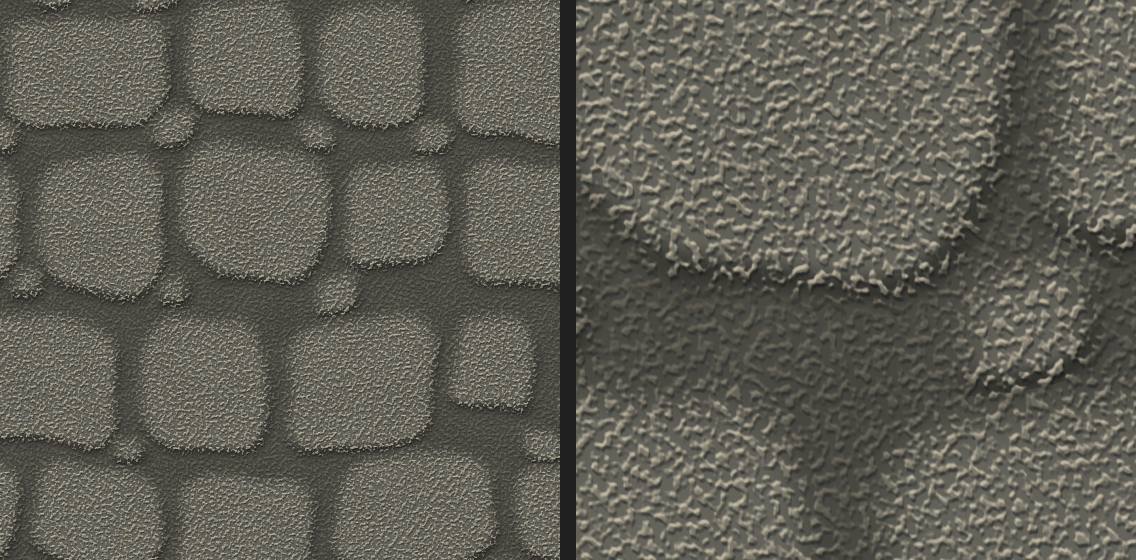
Left: the whole. Right: its middle third, enlarged.
This texture is drawn by a WebGL 2 fragment shader. Its source:

```glsl
#version 300 es
precision highp float;

uniform vec2 u_resolution;
out vec4 fragColor;

const float ROWS = 3.7;
const float GRAIN_SCALE = 165.0;
const vec2 LIGHT_DIR = vec2(-0.35, 0.94);

vec2 hash2(vec2 p) {
    vec2 k = vec2(dot(p, vec2(127.1, 311.7)), dot(p, vec2(269.5, 183.3)));
    return fract(sin(k) * 43758.5453);
}

float cornerSlope(vec2 corner, vec2 offset) {
    float angle = 6.2832 * hash2(corner).x;
    return dot(vec2(cos(angle), sin(angle)), offset);
}

// Gradient noise around zero
float gradientNoise(vec2 p) {
    vec2 i = floor(p);
    vec2 f = fract(p);
    vec2 u = f * f * f * (f * (f * 6.0 - 15.0) + 10.0);
    vec2 e = vec2(1.0, 0.0);
    float low = mix(cornerSlope(i, f), cornerSlope(i + e.xy, f - e.xy), u.x);
    float high = mix(cornerSlope(i + e.yx, f - e.yx), cornerSlope(i + e.xx, f - e.xx), u.x);
    return mix(low, high, u.y);
}

float roundedBox(vec2 p, vec2 halfSize, float radius) {
    vec2 q = abs(p) - halfSize + radius;
    return length(max(q, 0.0)) + min(max(q.x, q.y), 0.0) - radius;
}

// Horizontal shift of a whole row
float rowShift(float row) {
    return hash2(vec2(row, 7.3)).x + 0.5 * row;
}

// Uneven joint on the left side of a cell
float jointX(vec2 cell) {
    return cell.x + 0.48 * (hash2(cell + 3.7).x - 0.5) - rowShift(cell.y);
}

// One large stone, hung from the top of its row
float stone(vec2 p, vec2 cell) {
    vec2 rnd = hash2(cell + 19.1);
    float left = jointX(cell);
    float right = jointX(cell + vec2(1.0, 0.0));
    float halfWidth = min(0.5 * (right - left) - 0.04, 0.55);
    float halfHeight = min(0.39 + 0.07 * rnd.x, halfWidth * 1.05);
    float centerY = cell.y + 0.96 - halfHeight + 0.09 * (rnd.y - 0.5);
    vec2 halfSize = vec2(halfWidth, halfHeight);
    float radius = min(halfWidth, halfHeight) * mix(0.45, 0.75, rnd.y);
    return roundedBox(p - vec2(0.5 * (left + right), centerY), halfSize, radius);
}

float largeStones(vec2 p) {
    float row = floor(p.y);
    float dist = 10.0;
    for (int j = -1; j <= 1; j++) {
        float y = row + float(j);
        float column = floor(p.x + rowShift(y));
        for (int i = -1; i <= 1; i++) {
            dist = min(dist, stone(p, vec2(column + float(i), y)));
        }
    }
    return dist;
}

// A pebble at each joint, as big as the free space allows
float pebble(vec2 p) {
    float row = floor(p.y + 0.4);
    vec2 cell = vec2(floor(p.x + rowShift(row) + 0.5), row);
    vec2 center = vec2(jointX(cell), row + 0.1);
    float radius = min(largeStones(center) - 0.025, 0.2);
    float dist = roundedBox(p - center, vec2(radius * 1.1, radius), radius * 0.8);
    return radius > 0.09 ? dist : 10.0;
}

float paving(vec2 p) {
    vec2 bend = vec2(gradientNoise(p * 2.3), gradientNoise(p * 2.3 + 41.0));
    float sag = gradientNoise(p * 0.7 + 5.0);
    vec2 q = p + 0.07 * bend + vec2(0.0, 0.22 * sag);
    return min(largeStones(q), pebble(q));
}

// Rough grit with flat hollows
float grit(vec2 p) {
    mat2 turn = mat2(0.8, 0.6, -0.6, 0.8);
    float n = gradientNoise(turn * p) + 0.5 * gradientNoise(p * 1.8 + 13.0);
    return smoothstep(-0.15, 0.45, n);
}

void main() {
    vec2 uv = gl_FragCoord.xy / u_resolution.y;
    vec2 p = uv * ROWS + vec2(2.0, 5.3);

    // Grain relief lit from above
    vec2 grainPos = uv * GRAIN_SCALE;
    float grain = grit(grainPos);
    float relief = grain - grit(grainPos + LIGHT_DIR * 0.38);

    // Distance to the stones and facing of their edges
    float dist = paving(p);
    vec2 eps = vec2(0.012, 0.0);
    vec2 slope = vec2(paving(p + eps.xy), paving(p + eps.yx)) - dist;
    vec2 outward = slope / max(length(slope), 0.0001);
    float shaded = max(-dot(outward, LIGHT_DIR), 0.0);

    // Soft lit edges, ragged shaded ones
    float edge = dist - (grain - 0.4) * mix(0.025, 0.045, shaded);
    float inner = mix(-0.1, -0.04, shaded);
    float height = 1.0 - smoothstep(inner, 0.025, edge);
    float shadow = shaded * smoothstep(-0.04, 0.01, edge) * (1.0 - smoothstep(0.015, 0.07, edge));

    // Brightness of joints, stones and grains
    float tone = mix(0.305, 0.425, height) + 0.02 * gradientNoise(p * 4.0);
    tone += mix(0.5, 1.0, height) * (0.16 * relief + 0.09 * (grain - 0.4));
    tone += 0.09 * height * max(relief, 0.0) - 0.09 * shadow;

    // Slate hollows and warm grain tips
    float warmth = clamp(0.35 + 0.35 * grain + 0.5 * relief, 0.0, 1.0);
    vec3 tint = mix(vec3(0.975, 0.985, 0.915), vec3(1.025, 0.975, 0.86), warmth);
    fragColor = vec4(clamp(tone, 0.12, 0.74) * tint, 1.0);
}
```
